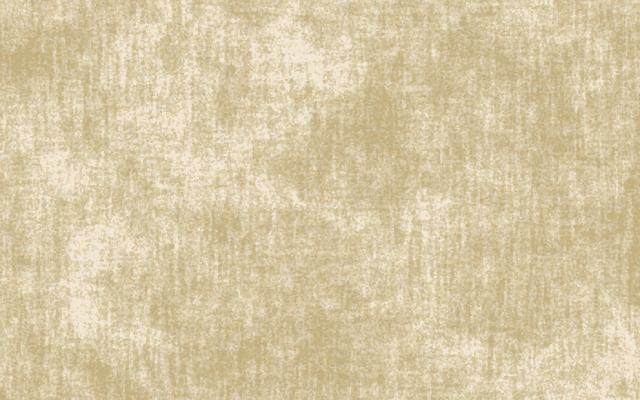
This texture is drawn by a WebGL 2 fragment shader. Its source:

```glsl
#version 300 es
precision highp float;
// Worn, sandy woven cloth with pale blotches, thread streaks and fine grain.

uniform vec2 u_resolution;
out vec4 fragColor;

vec3 hash3(vec2 cell) {
    vec3 q = fract(cell.xyx * vec3(0.1031, 0.1030, 0.0973));
    q += dot(q, q.yxz + 33.33);
    return fract((q.xxy + q.yzz) * q.zyx);
}

// Smooth cellular noise in -1..1: random cell values blended by distance.
float cellNoise(vec2 p) {
    vec2 base = floor(p);
    float sum = 0.0, total = 0.0;
    for (int y = -1; y <= 1; y++) {
        for (int x = -1; x <= 1; x++) {
            vec2 cell = base + vec2(x, y);
            vec3 rnd = hash3(cell);
            vec2 offset = cell + rnd.xy - p;
            float weight = exp(-5.0 * dot(offset, offset));
            sum += weight * (rnd.z * 2.0 - 1.0);
            total += weight;
        }
    }
    return sum / total;
}

// Layered blotches from broad clouds down to small flecks.
float blotches(vec2 p) {
    float sum = 0.0, amplitude = 0.20, frequency = 4.0;
    for (int i = 0; i < 4; i++) {
        sum += amplitude * cellNoise(p * frequency + float(i) * 17.3);
        frequency *= 2.2;
        amplitude *= 0.86;
    }
    return sum;
}

void main() {
    vec2 p = gl_FragCoord.xy / u_resolution.y;

    // Ragged outlines for the clouds
    vec2 warp = vec2(cellNoise(p * 13.0 + 31.0), cellNoise(p * 13.0 + 67.0));
    float cloud = blotches(p + 0.025 * warp);

    // Upright and level threads, fading in and out across the cloth
    float patchiness = 0.5 + 0.5 * cellNoise(p * 6.0 + 91.0);
    float upright = cellNoise(p * vec2(130.0, 17.0) + 5.0);
    float level = cellNoise(p * vec2(19.0, 135.0) + 43.0);
    float threads = upright * mix(0.10, 0.28, patchiness)
                  + level * mix(0.20, 0.07, patchiness);

    // Sparse pale scratches
    float scratch = smoothstep(0.5, 0.95, cellNoise(p * vec2(150.0, 9.0) + 11.0));

    // Fine grain, and worn spots where it breaks through the clouds
    float grain = cellNoise(p * 220.0 + 3.0);
    float worn = smoothstep(0.12, 0.45, cloud + 0.12 * grain);

    float relief = cloud + threads + 0.30 * grain;
    float tone = 0.40 + relief + 0.3 * relief * relief + 0.14 * scratch + 0.13 * worn;
    tone = clamp(tone, 0.03, 1.0);

    // Tan to cream, with a slight shift in warmth
    vec3 color = mix(vec3(0.76, 0.685, 0.50), vec3(0.95, 0.905, 0.82), tone);
    color += vec3(-0.006, 0.012, 0.034) * cellNoise(p * 150.0 + 77.0);
    fragColor = vec4(color, 1.0);
}
```
